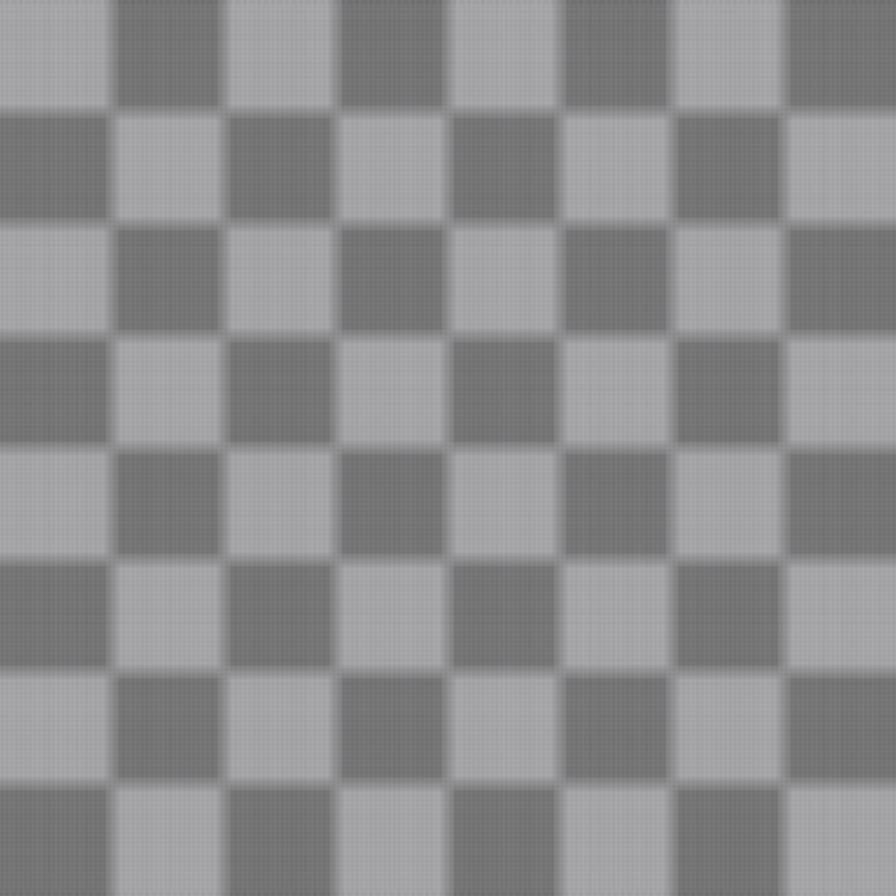
This pattern is drawn by a WebGL 2 fragment shader. Its source:

```glsl
#version 300 es
precision highp float;
// Woven grey checkerboard of 8 by 8 cells with soft bands along the inner seams.
// Each axis gives a signed ramp around its nearest seam; their product is the
// checker tone. Fine threads and a toothed hem are added on top.

#define CELLS 8.0            // cells across and down
#define SEAM_HALF 0.062      // half width of a seam band, in cells
#define SEAM_CONTRAST 0.72   // tone range kept inside a band
#define THREADS 192.0        // threads across the canvas
#define WEAVE_DEPTH 0.009    // brightness of the thread ripple
#define THREAD_VARIATION 0.010
#define HEM_WIDTH 0.007      // toothed strip at top and bottom
#define HEM_TEETH 128.0
#define LIGHT_GREY vec3(0.644, 0.644, 0.651)
#define DARK_GREY vec3(0.458, 0.458, 0.462)

uniform vec2 u_resolution;
out vec4 fragColor;

const float TAU = 6.2831853;

float hash(float n) {
    return fract(sin(n * 12.9898) * 43758.5453);
}

// Signed tone along one axis: +1 in even cells, -1 in odd cells.
// Only inner seams are softened, so the outer cells run to the canvas edge.
float axisTone(float p, float pixel) {
    float seam = clamp(floor(p + 0.5), 1.0, CELLS - 1.0);
    float offset = p - seam;
    float ramp = SEAM_CONTRAST * clamp(offset / SEAM_HALF, -1.0, 1.0);
    float outside = smoothstep(-pixel, pixel, abs(offset) - SEAM_HALF);
    float tone = mix(ramp, sign(offset), outside);
    return mod(seam, 2.0) < 0.5 ? tone : -tone;
}

// Ripple of one thread direction, with a slight shade for each thread.
float threadShade(float x, float seed) {
    float t = x * THREADS;
    float ripple = WEAVE_DEPTH * cos(TAU * t);
    return ripple + THREAD_VARIATION * (hash(floor(t) + seed) - 0.5);
}

void main() {
    vec2 uv = gl_FragCoord.xy / u_resolution;
    vec2 cell = uv * CELLS;
    vec2 pixel = CELLS / u_resolution;

    // Checker: an even product is dark, an odd one light
    float tone = axisTone(cell.x, pixel.x) * axisTone(cell.y, pixel.y);
    vec3 color = mix(LIGHT_GREY, DARK_GREY, 0.5 + 0.5 * tone);

    // Weave, faded out where threads are too fine to resolve
    float resolved = smoothstep(1.2, 2.4, min(u_resolution.x, u_resolution.y) / THREADS);
    float warp = threadShade(uv.x, 3.0);
    float weft = threadShade(uv.y, 71.0);
    color += resolved * (warp * vec3(1.0, 0.95, 1.15) + 0.8 * weft);

    // Toothed hem
    float edge = min(uv.y, 1.0 - uv.y);
    float hem = 1.0 - smoothstep(0.5 * HEM_WIDTH, HEM_WIDTH, edge);
    color -= hem * 0.02 * (0.5 + 0.5 * cos(TAU * HEM_TEETH * uv.x));

    fragColor = vec4(color, 1.0);
}
```
